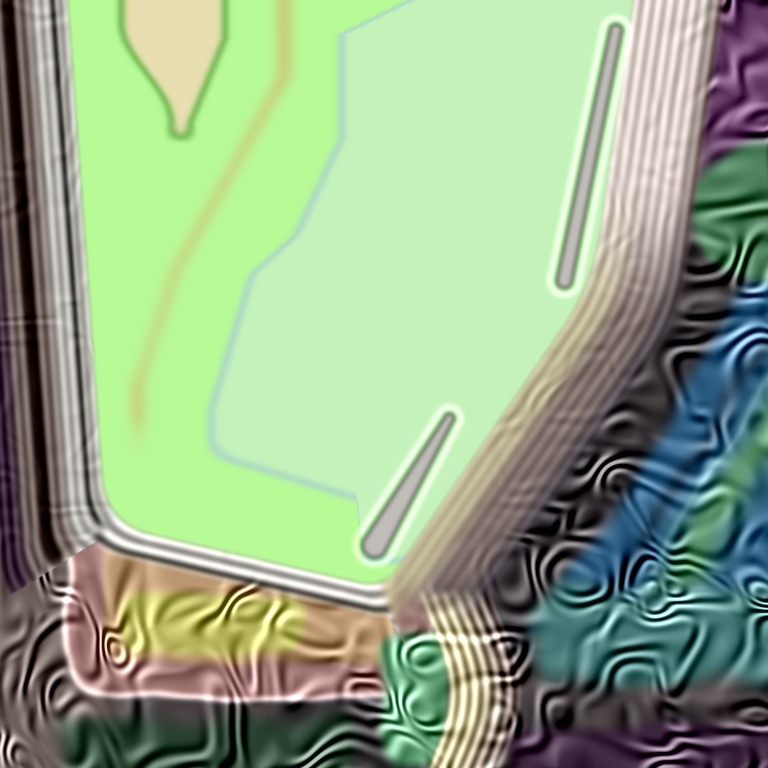
A three.js fragment shader for this background:

```glsl
// A pale mint and lime pane in a ridged frame, beside a dark molten landscape.
// Half-planes bound the pane and drive the frame's bands;
// warped sine-hash noise supplies contours lit like embossed foil.
varying vec2 vUv;

const vec3 MINT = vec3(0.77, 0.95, 0.73);
const vec3 LIME = vec3(0.72, 0.98, 0.59);
const vec3 CREAM = vec3(0.91, 0.87, 0.69);
const vec3 SILVER = vec3(0.80, 0.79, 0.77);
const vec3 TAUPE = vec3(0.50, 0.44, 0.42);
const vec3 INK = vec3(0.12, 0.11, 0.13);
const vec3 FOREST = vec3(0.34, 0.56, 0.41);
const vec3 BLUE = vec3(0.18, 0.37, 0.52);
const vec3 PLUM = vec3(0.39, 0.23, 0.39);
const vec3 TAN = vec3(0.73, 0.59, 0.44);

float hash(vec2 p) { return fract(sin(dot(p, vec2(127.1, 311.7))) * 43758.5); }
float noise(vec2 p) {
  vec2 i = floor(p), f = fract(p);
  f = f * f * (3.0 - 2.0 * f);
  return mix(mix(hash(i), hash(i + vec2(1, 0)), f.x),
             mix(hash(i + vec2(0, 1)), hash(i + 1.0), f.x), f.y);
}
vec2 warp(vec2 p, float scale, float amount) {
  return p + amount * (vec2(noise(p * scale), noise(p * scale + 9.0)) - 0.5);
}
float ridge(float d, float width) { return exp(-d * d / (width * width)); }
float ramp(float a, float b, float x) { return clamp((x - a) / (b - a), 0.0, 1.0); }
float smoothMax(float a, float b, float k) {
  float h = max(k - abs(a - b), 0.0);
  return max(a, b) + h * h / (4.0 * k);
}
vec3 paint(vec3 under, vec3 over, float d, float soft) {
  return mix(over, under, smoothstep(-soft, soft, d));
}
// Signed distance to a line, positive on the right of a to b
float edge(vec2 p, vec2 a, vec2 b) {
  vec2 t = normalize(b - a);
  return dot(p - a, vec2(t.y, -t.x));
}
float box(vec2 p, vec2 c, vec2 size) {
  vec2 q = abs(p - c) - size + 0.025;
  return length(max(q, 0.0)) + min(max(q.x, q.y), 0.0) - 0.025;
}
float capsule(vec2 p, vec2 a, vec2 b, float ra, float rb) {
  float h = ramp(0.0, dot(b - a, b - a), dot(p - a, b - a));
  return length(p - mix(a, b, h)) - mix(ra, rb, h);
}
// Contoured molten height
float height(vec2 p) {
  vec2 w = warp(p, 11.0, 0.06);
  float n = noise(w * 12.0) + 0.5 * noise(w * 25.0);
  return n + 0.22 * sin(n * 24.0);
}
// Blue slopes, plum corners and teal foam
vec3 landscape(vec2 p) {
  vec2 w = warp(p, 16.0, 0.025);
  vec3 c = mix(INK, TAUPE, 0.55 * noise(p * 18.0));
  c = paint(c, TAUPE * 0.85, max(w.x - 0.15, w.y - 0.32), 0.03);
  float slope = edge(w, vec2(0.71, 0.2), vec2(0.93, 0.56));
  vec3 hills = mix(BLUE, FOREST, ridge(slope - 0.125, 0.035));
  hills = mix(hills, BLUE * 0.65, ridge(slope - 0.055, 0.012));
  c = paint(c, hills + 0.12 * ridge(slope - 0.085, 0.005), max(-slope, 0.19 - w.y), 0.015);
  c = paint(c, PLUM, max(0.78 - w.y, 0.5 - w.x), 0.05);
  c = paint(c, FOREST * 0.9, length(w - vec2(1.0, 0.72)) - 0.095, 0.012);
  c = paint(c, vec3(0.28, 0.48, 0.47), box(w, vec2(0.88, 0.175), vec2(0.18, 0.06)), 0.02);
  c = paint(c, PLUM * 0.6, box(w, vec2(0.84, 0.01), vec2(0.18, 0.045)), 0.012);
  return paint(c, FOREST * 0.45, box(w, vec2(0.27, 0.02), vec2(0.19, 0.04)), 0.02);
}
// Tan tray with olive inset, and a flowing cream column
vec3 lowerForms(vec3 c, vec2 p) {
  vec2 w = warp(p, 20.0, 0.012);
  float tray = box(w, vec2(0.325, 0.22), vec2(0.19, 0.082));
  c = paint(c, vec3(0.62, 0.46, 0.45), tray - 0.047, 0.006);
  c = paint(c, TAN, tray, 0.008) + 0.5 * ridge(tray - 0.047, 0.005);
  c = paint(c, vec3(0.72, 0.71, 0.37), box(w, vec2(0.275, 0.188), vec2(0.12, 0.038)), 0.008);
  c = paint(c, FOREST * 1.15, box(w, vec2(0.545, 0.09), vec2(0.045, 0.09)), 0.012);
  float flow = p.x - 0.605 - 0.025 * sin((0.19 - p.y) * 17.0);
  vec3 stream = mix(CREAM * 0.9, TAUPE, smoothstep(-0.02, 0.04, flow));
  return paint(c, stream + 0.25 * sin(flow * 420.0), max(abs(flow) - 0.045, p.y - 0.23), 0.008);
}
vec3 leftFrame(float d) {
  vec3 c = paint(TAUPE * 0.9, SILVER * 0.9, d - 0.05, 0.008);
  c = paint(PLUM * 0.5, c, d - 0.11, 0.012);
  return c - 0.5 * (ridge(d - 0.019, 0.004) + ridge(d - 0.078, 0.007)) + 0.1 * sin(d * 500.0);
}
vec3 rightFrame(float d, float y) {
  vec3 low = paint(TAUPE, vec3(0.74, 0.71, 0.58), d - 0.04, 0.015);
  low = paint(INK * 2.2, low, d - 0.1, 0.025);
  vec3 high = paint(TAUPE, vec3(0.87, 0.82, 0.80), d - 0.1, 0.015);
  return mix(low, high, smoothstep(0.56, 0.78, y)) + 0.12 * y * sin(d * 430.0);
}
// Lime field, mint sheet, ochre vein and cream drip
vec3 pane(vec2 p) {
  float x = 0.275 + 0.053 * ramp(0.466, 0.642, p.y) + 0.058 * ramp(0.642, 0.694, p.y)
          + 0.059 * ramp(0.694, 0.82, p.y) + 0.09 * ramp(0.955, 1.0, p.y);
  float bottom = mix(0.495 - 0.31 * p.x, 0.27, smoothstep(0.463, 0.475, p.x));
  float sheet = smoothMax((x - p.x) * 0.9, bottom - p.y, 0.025);
  vec3 c = paint(LIME, MINT, sheet, 0.006);
  c = mix(c, vec3(0.67, 0.84, 0.77), 0.8 * ridge(sheet, 0.006));
  float vein = p.x - 0.18 - 0.05 * ramp(0.5, 0.65, p.y) - 0.14 * ramp(0.65, 0.9, p.y);
  float beads = smoothstep(0.4, 0.48, p.y) * (0.45 + 0.45 * noise(vec2(p.y * 13.0, 2.0)));
  c = mix(c, vec3(0.79, 0.80, 0.48), beads * ridge(vein, 0.013));
  float dripL = 0.228 - 0.065 * smoothstep(0.84, 0.97, p.y);
  float dripR = 0.243 + 0.045 * ramp(0.84, 0.95, p.y);
  float drip = smoothMax(max(dripL - p.x, p.x - dripR) * 0.8, 0.825 - p.y, 0.015);
  return paint(c, CREAM, drip, 0.006) - 0.22 * ridge(drip - 0.004, 0.005);
}
vec3 sliver(vec3 c, float d) {
  return paint(c, SILVER * 0.94, d, 0.004) - 0.25 * ridge(d, 0.004) + 0.2 * ridge(d - 0.009, 0.004);
}
void main() {
  vec2 p = vUv;
  float left = edge(p, vec2(0.088, 1.0), vec2(0.135, 0.35));
  float base = edge(p, vec2(0.137, 0.318), vec2(0.495, 0.235));
  float right = smoothMax(edge(p, vec2(0.5, 0.235), vec2(0.765, 0.62)),
                          edge(p, vec2(0.77, 0.62), vec2(0.825, 1.0)), 0.03);
  float d = smoothMax(smoothMax(left, base, 0.06), right, 0.03);
  float relief = clamp(1.6 * (height(p + vec2(-0.0025, 0.003)) - height(p)), -0.45, 0.55);
  vec3 c = lowerForms(landscape(p), p) + relief;
  // Frame sides
  float onLeft = smoothstep(-0.015, 0.015, left - base);
  float onRight = smoothstep(-0.012, 0.012, right - max(left, base));
  vec3 frame = SILVER + 0.22 * sin(d * 380.0) - 0.35 * ridge(d - 0.032, 0.006);
  frame = mix(mix(frame, leftFrame(d), onLeft), rightFrame(d, p.y), onRight) + 0.15 * relief;
  float width = mix(mix(0.035, 0.14, onLeft), 0.115, onRight);
  float fade = mix(1.0, smoothstep(0.17, 0.26, p.y), max(onLeft, onRight));
  c = mix(c, paint(c, frame, d - width, 0.008), fade);
  // Pane and its raised slivers
  c = paint(c, pane(p), d, 0.005);
  c = sliver(c, capsule(p, vec2(0.802, 0.96), vec2(0.735, 0.635), 0.008, 0.01));
  c = sliver(c, capsule(p, vec2(0.585, 0.455), vec2(0.488, 0.29), 0.006, 0.016));
  gl_FragColor = vec4(clamp(c, 0.0, 1.0), 1.0);
}
```
